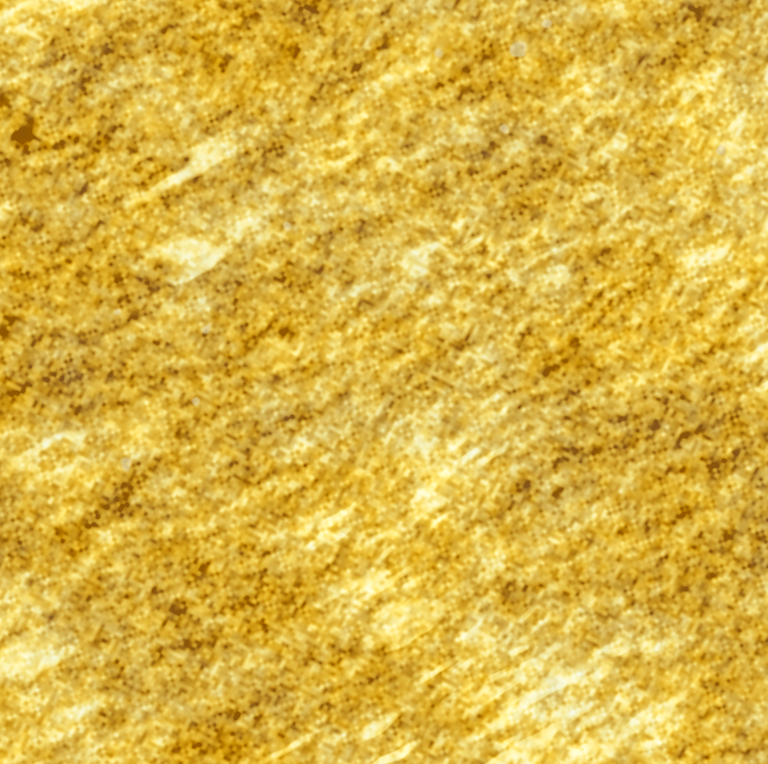
Reproduce this texture procedurally as a Shadertoy shader.

```glsl
// Rough gold leaf: fine sparkling grain, slanted bright creases and a few pale flecks.
#define SLANT 0.56        // crease direction in radians
#define BEND 0.07         // how far the creases wander
#define GRAIN_FREQ 185.0  // fine grains per canvas height
#define GRAIN_GAIN 0.66
#define CREASE_GAIN 0.42
#define PATCH_GAIN 0.38
#define GLINT_TONE 2.5    // tone of the brightest creases
#define TONE_BIAS -0.12
#define TINT_GAIN 0.8     // warm and cool colour variation
#define FLECK_GRID 13.0
#define FLECK_SHARE 0.1   // part of the grid cells that hold a fleck

float hash(vec2 p) {
    return fract(sin(dot(p, vec2(127.1, 311.7))) * 43758.5453);
}

// Value noise scaled to mean 0 and deviation 1
float noise(vec2 p) {
    vec2 cell = floor(p), f = fract(p);
    f = f * f * (3.0 - 2.0 * f);
    float low = mix(hash(cell), hash(cell + vec2(1, 0)), f.x);
    float high = mix(hash(cell + vec2(0, 1)), hash(cell + vec2(1, 1)), f.x);
    return (mix(low, high, f.y) - 0.5) * 4.66;
}

mat2 rotation(float a) {
    return mat2(cos(a), -sin(a), sin(a), cos(a));
}

// Tone in deviations from the mean, mapped from brown shade to white gold
vec3 goldRamp(float tone) {
    vec3 gold[7] = vec3[7](
        vec3(0.55, 0.34, 0.03), vec3(0.75, 0.55, 0.10),
        vec3(0.84, 0.67, 0.20), vec3(0.90, 0.76, 0.31),
        vec3(0.96, 0.87, 0.46), vec3(0.99, 0.95, 0.67),
        vec3(1.00, 0.99, 0.86));
    float level = clamp(tone / 0.92 + 2.6, 0.0, 5.999);
    int i = int(level);
    return mix(gold[i], gold[i + 1], fract(level));
}

// Coverage of small ragged flecks, one at most per cell
float flecks(vec2 p) {
    float cover = 0.0;
    vec2 home = floor(p * FLECK_GRID);
    for (int y = -1; y <= 1; y++)
    for (int x = -1; x <= 1; x++) {
        vec2 cell = home + vec2(x, y);
        vec2 center = cell + vec2(hash(cell + 3.1), hash(cell + 8.7));
        float present = step(1.0 - FLECK_SHARE, hash(cell + 15.3));
        float radius = mix(0.05, 0.14, pow(hash(cell + 21.9), 2.0));
        float dist = length(p * FLECK_GRID - center) + 0.018 * noise(p * 90.0);
        cover = max(cover, present * (1.0 - smoothstep(radius - 0.03, radius + 0.03, dist)));
    }
    return cover;
}

void mainImage(out vec4 fragColor, in vec2 fragCoord) {
    vec2 p = fragCoord / iResolution.y;

    // Frame along the creases: x follows them, y crosses them
    vec2 q = rotation(-SLANT) * p;
    q = vec2(p.x * cos(SLANT) + p.y * sin(SLANT), p.y * cos(SLANT) - p.x * sin(SLANT));
    q.y += BEND * 0.22 * noise(p * 2.7 + 4.0) + 0.0016 * noise(p * 38.0);

    // Broad light and dark areas
    float area = 0.75 * noise(q * vec2(3.2, 5.0) + 11.0) + 0.66 * noise(q * vec2(8.0, 14.0) + 27.0);

    // Grain and creases
    vec2 g = rotation(1.1) * p;
    float grain = 0.82 * noise(g * GRAIN_FREQ) + 0.57 * noise(q * vec2(75.0, 115.0) + 50.0);
    float crease = noise(q * vec2(26.0, 82.0) + 70.0);
    float fold = noise(q * vec2(9.0, 46.0) + 90.0);
    float tone = TONE_BIAS + GRAIN_GAIN * grain + CREASE_GAIN * crease + PATCH_GAIN * area;

    // Dark crevices, then glints that smooth the grain
    float crevice = smoothstep(1.0, 2.0, noise(q * vec2(13.0, 38.0) + 130.0))
                  * smoothstep(0.3, 1.6, noise(p * 6.0 + 150.0));
    float glint = smoothstep(0.6, 1.8, crease) * smoothstep(0.0, 1.5, area);
    float longGlint = smoothstep(0.9, 1.8, fold)
                    * smoothstep(0.2, 1.3, noise(p * 4.0 + 170.0) + 0.3 * area);
    tone -= 1.3 * crevice;
    tone = mix(tone, GLINT_TONE + 0.35 * grain, 0.8 * max(glint, longGlint));

    // Warm amber against dull straw
    vec3 color = goldRamp(tone);
    float tint = 0.7 * noise(g * 80.0 + 200.0) + 0.7 * noise(p * 11.0 + 230.0);
    color += TINT_GAIN * tint * vec3(0.020, 0.004, -0.045);

    vec3 fleckColor = vec3(0.89, 0.83, 0.62) + 0.03 * grain;
    color = mix(color, fleckColor, 0.75 * flecks(p));
    fragColor = vec4(clamp(color, 0.0, 1.0), 1.0);
}
```
